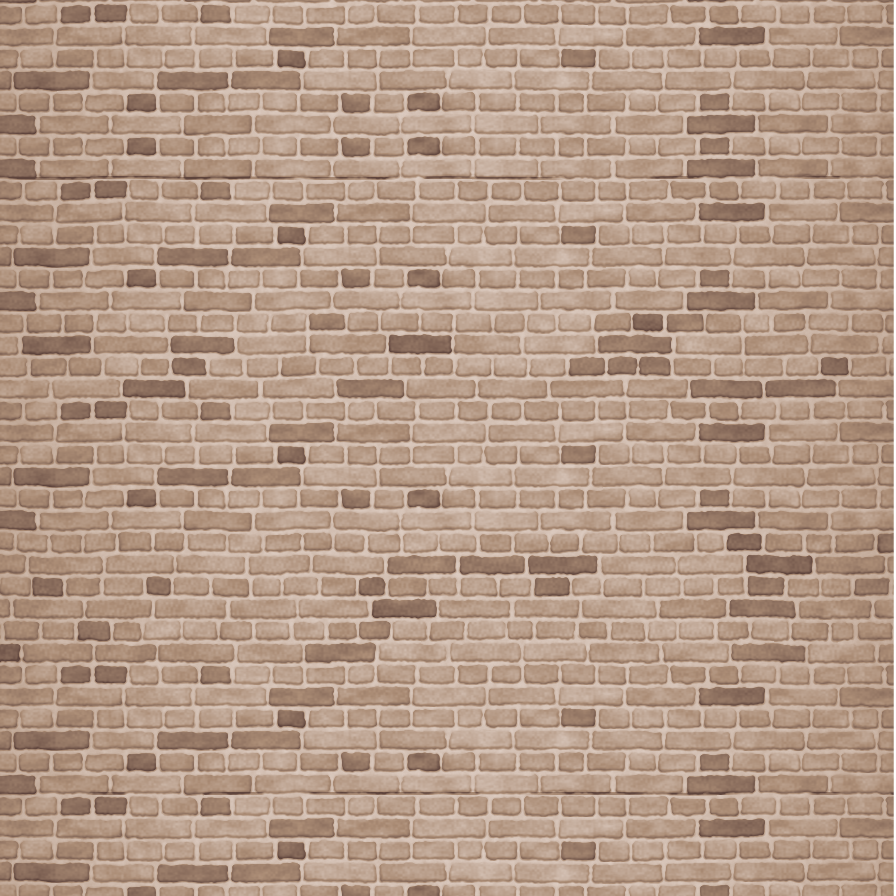
This texture is drawn by a WebGL 1 fragment shader. Its source:

```glsl
precision highp float;
// Weathered tan brick wall: alternating courses of headers and stretchers in pale mortar.

uniform vec2 u_resolution;

const float COURSES = 40.72;         // courses down the canvas
const float TOP_OFFSET = 0.155;      // part course showing at the top
const float HEADER_LENGTH = 1.63;    // brick pitches, in course heights
const float STRETCHER_LENGTH = 3.26;
const float JOINT = 0.17;            // mortar width, in course heights
const float CORNER = 0.15;
const float JOINT_JITTER = 0.22;
const float RAGGED = 0.10;
const float DARK_CHANCE = 0.14;
const float TRIM = 0.0026;           // white strip on the right edge
const vec3 SHADE = vec3(0.47, 0.36, 0.31);
const vec3 CLAY = vec3(0.67, 0.55, 0.46);
const vec3 LIME = vec3(0.85, 0.78, 0.735);

float hash(vec2 p) {
  return fract(sin(dot(p, vec2(127.1, 311.7))) * 4375.85);
}

float noise(vec2 p) {
  vec2 i = floor(p), f = fract(p);
  f = f * f * (3.0 - 2.0 * f);
  return mix(mix(hash(i), hash(i + vec2(1, 0)), f.x),
             mix(hash(i + vec2(0, 1)), hash(i + vec2(1, 1)), f.x), f.y);
}

float fbm(vec2 p) {
  float sum = 0.0, amp = 0.5;
  for (int i = 0; i < 4; i++) {
    sum += amp * noise(p);
    p = p * 2.03 + 17.3;
    amp *= 0.5;
  }
  return sum / 0.9375;
}

// Courses recur in a six-course cycle, broken by two bands of unique courses.
float courseKind(float k) {
  if (k > 5.5 && k < 7.5) return k - 2.0;
  if (k > 7.5 && k < 13.5) return k - 8.0;
  bool unique = (k > 13.5 && k < 17.5) || (k > 23.5 && k < 29.5);
  return unique ? k : mod(k, 6.0);
}

// Position of the joint left of brick i, in course heights.
float jointX(float i, float kind, float pitch) {
  return i * pitch + JOINT_JITTER * (hash(vec2(i, kind + 40.0)) - 0.5) * 2.0;
}

float roundBox(vec2 p, vec2 halfSize, float r) {
  vec2 q = abs(p) - halfSize + r;
  return length(max(q, 0.0)) + min(max(q.x, q.y), 0.0) - r;
}

vec3 toneColor(float t) {
  return t < 0.5 ? mix(SHADE, CLAY, max(t, -0.25) * 2.0)
                 : mix(CLAY, LIME, min(t, 1.1) * 2.0 - 1.0);
}

void main() {
  vec2 uv = gl_FragCoord.xy / u_resolution;
  float aa = COURSES / min(u_resolution.x, u_resolution.y);
  vec2 p = vec2(uv.x, 1.0 - uv.y) * COURSES;
  p.y += 0.10 * (noise(p * vec2(0.35, 0.2)) - 0.5) - TOP_OFFSET;

  // Course and brick lookup
  float course = floor(p.y);
  float kind = courseKind(course);
  bool isHeader = mod(kind, 2.0) < 0.5;
  float pitch = isHeader ? HEADER_LENGTH : STRETCHER_LENGTH;
  float x = p.x + pitch * hash(vec2(kind, 8.3));
  float id = floor(x / pitch);
  if (x < jointX(id, kind, pitch)) id -= 1.0;
  else if (x > jointX(id + 1.0, kind, pitch)) id += 1.0;
  float left = jointX(id, kind, pitch);
  float right = jointX(id + 1.0, kind, pitch);
  vec2 seed = vec2(id, kind + 3.7);

  // Ragged rounded brick outline
  vec2 local = vec2(x - 0.5 * (left + right), fract(p.y) - 0.5);
  vec2 grainPos = vec2(x, local.y + kind * 7.0);
  float rough = noise(grainPos * 2.6) - 0.5 + 0.5 * (noise(grainPos * 7.0) - 0.5);
  vec2 halfSize = 0.5 * vec2(right - left, 1.0) - 0.5 * JOINT;
  halfSize.y -= 0.05 * hash(seed + 5.0);
  float dist = roundBox(local, halfSize, CORNER) + RAGGED * rough;
  float brick = 1.0 - smoothstep(-0.6 * aa, 0.6 * aa, dist);

  // Brick tone: firing variation, mottling, grain and lower-edge shading
  float mottle = fbm(grainPos * vec2(1.1, 2.2)) - 0.5;
  float grain = noise(grainPos * 9.0) - 0.5;
  float darkBrick = step(1.0 - DARK_CHANCE, hash(seed));
  float tone = 0.64 + 0.20 * (hash(seed + 11.0) - 0.5);
  tone -= darkBrick * (0.30 + 0.12 * hash(seed + 19.0));
  tone += 0.42 * mottle + 0.13 * grain;
  float under = smoothstep(0.12, 0.42, local.y);
  float side = smoothstep(0.25, 0.0, halfSize.x - abs(local.x));
  float rim = smoothstep(-0.17, 0.0, dist);
  tone -= rim * (0.08 + 0.34 * under + 0.14 * side);
  tone += 0.10 * rim * smoothstep(-0.15, -0.40, local.y);

  // Mortar with a soft shadow cast below each brick
  float mortar = 0.94 + 0.20 * (fbm(p * 4.0) - 0.5);
  mortar -= (0.10 + 0.38 * under) * (1.0 - smoothstep(0.0, 0.10, dist));
  tone = mix(mortar, tone, brick);

  // Broken dark seams under two of the courses
  bool seamCourse = abs(course - 7.0) < 0.5 || abs(course - 35.0) < 0.5;
  float seam = 1.0 - smoothstep(0.04, 0.04 + aa, abs(local.y - 0.43));
  seam *= smoothstep(0.35, 0.55, noise(vec2(p.x * 0.8, course)));
  if (seamCourse) tone -= 0.55 * seam;

  // Darker wall sides and the white trim
  float sideFade = pow(abs(uv.x * 2.0 - 1.0), 3.0);
  tone += 0.03 - 0.20 * sideFade;
  float trim = smoothstep(-0.5, 0.5, (uv.x - 1.0 + TRIM) * u_resolution.x);
  gl_FragColor = vec4(mix(toneColor(tone), vec3(1.0), trim), 1.0);
}
```
